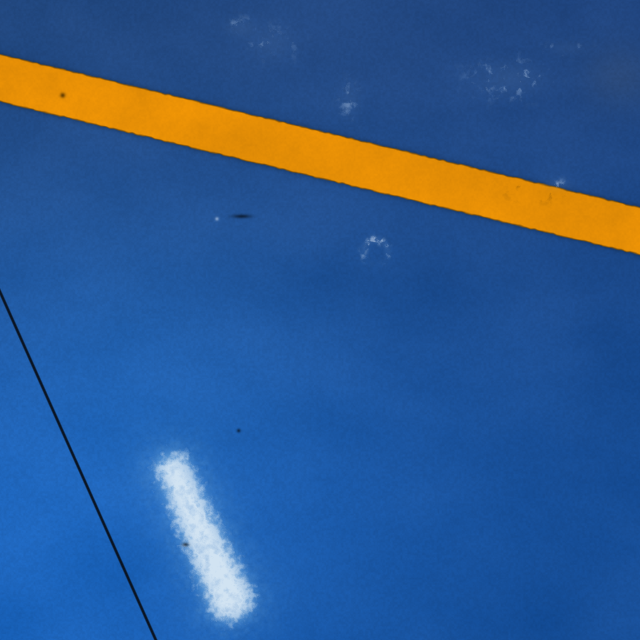
Give the GLSL for this texture, as a Shadertoy shader.

```glsl
// A glossy blue painted floor: an orange stripe, a thin dark joint, a lamp glare
// and chalky scuffs. Distance functions place the parts; value noise gives
// the mottled paint, the ragged edges and the orange-peel gloss.

#define STRIPE_COLOR vec3(0.925, 0.575, 0.025)
#define JOINT_COLOR  vec3(0.035, 0.06, 0.10)
#define GLARE_COLOR  vec3(0.82, 0.89, 0.95)
#define CHALK_COLOR  vec3(0.58, 0.68, 0.82)
#define STRIPE_LEFT  vec2(0.0, 0.878)
#define STRIPE_RIGHT vec2(1.0, 0.639)
#define STRIPE_HALF  0.0362
#define JOINT_HALF   0.0021
#define GLARE_TOP    vec2(0.271, 0.265)
#define GLARE_BOTTOM vec2(0.359, 0.065)
#define GRAIN        0.045

float hash(vec2 p) {
    vec3 q = fract(vec3(p.xyx) * 0.1031);
    q += dot(q, q.yzx + 33.33);
    return fract((q.x + q.y) * q.z);
}

float noise(vec2 p) {
    vec2 i = floor(p), f = fract(p);
    f = f * f * (3.0 - 2.0 * f);
    return mix(mix(hash(i), hash(i + vec2(1, 0)), f.x),
               mix(hash(i + vec2(0, 1)), hash(i + vec2(1, 1)), f.x), f.y);
}

float fbm(vec2 p) {
    float sum = 0.0, amp = 0.5;
    for (int i = 0; i < 4; i++) {
        sum += amp * noise(p);
        p = mat2(1.6, 1.2, -1.2, 1.6) * p + 7.3;
        amp *= 0.5;
    }
    return sum;
}

// Signed distance to the infinite line through a and b
float lineDist(vec2 p, vec2 a, vec2 b) {
    vec2 d = normalize(b - a);
    return dot(p - a, vec2(-d.y, d.x));
}

// Soft round patch, 1 at the centre
float blob(vec2 p, vec2 centre, vec2 radius) {
    vec2 q = (p - centre) / radius;
    return exp(-dot(q, q));
}

// Broken chalk flecks inside a soft patch
float scuff(vec2 p, vec2 centre, vec2 radius) {
    float flecks = smoothstep(0.54, 0.80, fbm(p * 85.0));
    return blob(p, centre, radius) * (0.13 + flecks);
}

// Blue paint: dull at the top, vivid toward the lower left
vec3 paint(vec2 p) {
    vec3 low = mix(vec3(0.105, 0.385, 0.725), vec3(0.085, 0.30, 0.585), smoothstep(0.0, 1.0, p.x));
    vec3 high = mix(vec3(0.135, 0.285, 0.505), vec3(0.13, 0.275, 0.505), p.x);
    vec3 col = mix(low, high, smoothstep(0.12, 0.98, p.y));
    col += vec3(0.025, 0.04, 0.05) * blob(p, vec2(0.25, 0.42), vec2(0.28, 0.25));
    float cloud = fbm(p * vec2(6.0, 9.0)) - 0.47;
    col += cloud * vec3(0.055, 0.06, 0.075);
    return mix(col, vec3(0.24, 0.32, 0.45), 0.35 * blob(p, vec2(0.97, 0.88), vec2(0.06, 0.05)));
}

// x: bright core, y: surrounding halo
vec2 glare(vec2 p) {
    vec2 axis = GLARE_BOTTOM - GLARE_TOP;
    float t = clamp(dot(p - GLARE_TOP, axis) / dot(axis, axis), 0.0, 1.0);
    float d = length(p - GLARE_TOP - t * axis) - mix(0.024, 0.034, t);
    float ripple = fbm(p * 130.0) - 0.47;
    float core = 1.0 - smoothstep(-0.016, 0.013, d + ripple * 0.035);
    float halo = exp(-max(d, 0.0) / 0.023) * (0.75 + 1.3 * ripple);
    return vec2(core * (0.94 + 0.5 * ripple), halo);
}

void mainImage(out vec4 fragColor, in vec2 fragCoord) {
    vec2 p = fragCoord / iResolution.xy;
    float aa = 1.0 / min(iResolution.x, iResolution.y);
    float grain = 0.6 * noise(p * 260.0) + 0.4 * noise(p * 480.0) - 0.5;
    vec3 col = paint(p) * (1.0 + 2.2 * GRAIN * grain);

    // Chalk scuffs and a horseshoe-shaped mark
    float chalk = scuff(p, vec2(0.795, 0.877), vec2(0.052, 0.027));
    chalk += 0.8 * scuff(p, vec2(0.375, 0.957), vec2(0.022, 0.014));
    chalk += 0.6 * scuff(p, vec2(0.425, 0.930), vec2(0.035, 0.025));
    chalk += 0.7 * scuff(p, vec2(0.547, 0.842), vec2(0.016, 0.027));
    chalk += 0.6 * scuff(p, vec2(0.885, 0.925), vec2(0.030, 0.012));
    vec2 m = (p - vec2(0.587, 0.603)) / vec2(0.022, 0.025);
    float ring = exp(-pow((length(m) - 0.9) / 0.24, 2.0)) * smoothstep(-0.9, 0.8, m.y);
    chalk += ring * (0.15 + 1.3 * smoothstep(0.40, 0.75, fbm(p * 120.0)));
    col = mix(col, CHALK_COLOR, clamp(chalk * 0.75, 0.0, 0.8));

    // Orange stripe with slightly ragged edges
    float edge = 0.0018 * (noise(p * 140.0) - 0.5);
    float d = abs(lineDist(p, STRIPE_LEFT, STRIPE_RIGHT)) - STRIPE_HALF + edge;
    col *= 1.0 - 0.25 * exp(-max(d, 0.0) / 0.003);
    vec3 orange = STRIPE_COLOR * (0.97 + 0.12 * (fbm(p * 18.0) - 0.47) + GRAIN * grain);
    orange *= 1.0 - 0.30 * scuff(p, vec2(0.845, 0.705), vec2(0.05, 0.018));
    orange *= 1.0 - 0.35 * smoothstep(-0.003, 0.0, d);
    col = mix(col, orange, 1.0 - smoothstep(-aa, aa, d));
    col = mix(col, CHALK_COLOR, 0.7 * scuff(p, vec2(0.873, 0.711), vec2(0.018, 0.008)));

    // Lamp glare
    vec2 g = glare(p);
    col = mix(col, vec3(0.42, 0.65, 0.86), clamp(0.55 * g.y, 0.0, 1.0));
    col = mix(col, GLARE_COLOR, clamp(g.x, 0.0, 1.0));

    // Dark joint and a few specks
    float joint = abs(lineDist(p, vec2(0.0, 0.544), vec2(0.2435, 0.0))) - JOINT_HALF;
    col = mix(col, JOINT_COLOR, 0.95 * (1.0 - smoothstep(-aa, aa, joint)));
    float specks = blob(p, vec2(0.098, 0.851), vec2(0.004)) + blob(p, vec2(0.290, 0.149), vec2(0.005, 0.003))
                 + blob(p, vec2(0.373, 0.327), vec2(0.003)) + blob(p, vec2(0.378, 0.662), vec2(0.014, 0.003));
    col *= 1.0 - 0.55 * min(specks, 1.0);
    col = mix(col, CHALK_COLOR, 0.8 * blob(p, vec2(0.339, 0.658), vec2(0.003)));

    fragColor = vec4(clamp(col, 0.0, 1.0), 1.0);
}
```
